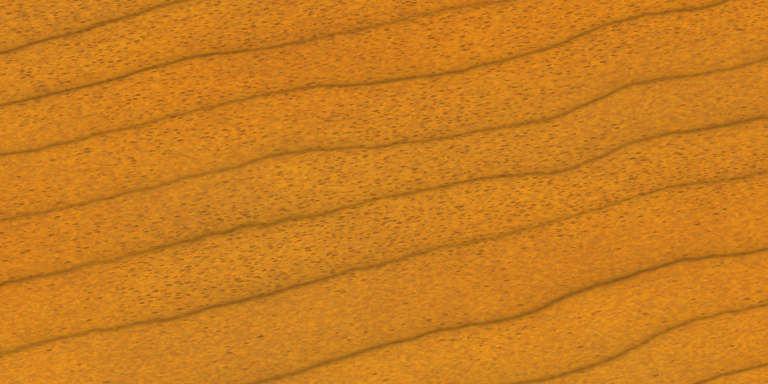
Reproduce this texture procedurally as a Shadertoy shader.

```glsl
const vec3 DARK_WOOD = vec3(0.655, 0.394, 0.156);
const vec3 LIGHT_WOOD = vec3(0.940, 0.588, 0.110);
const vec3 RING_COLOR = vec3(0.500, 0.320, 0.090);
const vec3 PORE_COLOR = vec3(0.500, 0.305, 0.100);
const vec3 RED_SHIFT = vec3(0.014, -0.012, -0.016);
const float BASE_TONE = 0.585;
const float GRAIN_ANGLE = 0.21;
const float PORE_ANGLE = 0.16;
const float RING_SPACING = 0.162;
const float RING_JITTER = 0.45;
const float RING_CORE = 0.0052;
const float RING_DARKNESS = 0.42;
const float HALO_DARKNESS = 0.30;
const float HALO_ABOVE = 0.021;
const float HALO_BELOW = 0.010;
const vec2 PORE_CELL = vec2(0.024, 0.0105);
const float PORE_DARKNESS = 0.62;
const float RIPPLE = 0.38;
const float FINE_RIPPLE = 0.34;
const float BLOTCH = 0.26;

vec2 hash2(vec2 cell) {
    uvec2 q = uvec2(ivec2(cell)) * uvec2(1664525u, 22695477u) + 1013904223u;
    q.x += q.y * 1664525u;
    q.y += q.x * 1664525u;
    q ^= q >> 16u;
    q.x += q.y * 1664525u;
    q.y += q.x * 1664525u;
    q ^= q >> 16u;
    return vec2(q & 65535u) / 65535.0;
}

float noise(vec2 p) {
    vec2 i = floor(p), f = fract(p);
    f = f * f * (3.0 - 2.0 * f);
    float low = mix(hash2(i).x, hash2(i + vec2(1, 0)).x, f.x);
    float high = mix(hash2(i + vec2(0, 1)).x, hash2(i + vec2(1, 1)).x, f.x);
    return mix(low, high, f.y);
}

vec2 rotate(vec2 p, float angle) {
    float c = cos(angle), s = sin(angle);
    return vec2(c * p.x + s * p.y, c * p.y - s * p.x);
}

// Shade of the growth lines: a continuous core with a lopsided soft halo
float growthRings(vec2 g) {
    float height = g.y;
    height += 0.110 * (noise(g * vec2(1.5, 2.2) + 7.0) - 0.5);
    height += 0.040 * (noise(g * vec2(4.5, 4.0) + 31.0) - 0.5);
    height += 0.006 * (noise(g * vec2(26.0, 12.0) + 53.0) - 0.5);
    float base = floor(height / RING_SPACING);
    float shade = 0.0;
    for (int k = -1; k <= 1; k++) {
        float id = base + float(k);
        float jitter = RING_JITTER * (hash2(vec2(id, 91.0)).x - 0.5);
        float d = height - (id + 0.5 + jitter) * RING_SPACING;
        float strength = 0.65 + 0.5 * noise(vec2(g.x * 3.0, id * 5.0 + 17.0));
        float grit = 0.75 + 0.5 * noise(g * vec2(90.0, 160.0));
        float halo = exp(-abs(d) / (d > 0.0 ? HALO_ABOVE : HALO_BELOW));
        float core = exp(-d * d / (RING_CORE * RING_CORE));
        shade += strength * (HALO_DARKNESS * halo + RING_DARKNESS * grit * core);
    }
    return shade;
}

// One short dash per grid cell, kept with the given probability
float pores(vec2 p, float density, float seed, float pixel) {
    float row = floor(p.y / PORE_CELL.y);
    p.x += PORE_CELL.x * hash2(vec2(row, seed)).x;
    vec2 cell = floor(p / PORE_CELL);
    vec2 local = p - (cell + 0.5) * PORE_CELL;
    vec2 place = hash2(cell + seed);
    vec2 kind = hash2(cell + seed + 400.0);
    vec2 size = mix(vec2(0.0035, 0.0013), vec2(0.0085, 0.0027), kind.y * kind.y);
    vec2 offset = (place - 0.5) * (PORE_CELL - 2.0 * size);
    vec2 q = (local - offset) / size;
    float d = (length(q) - 1.0) * size.y;
    float mask = 1.0 - smoothstep(-0.5 * pixel, 0.5 * pixel, d);
    return mask * step(kind.x, density) * (0.45 + 0.55 * place.x);
}

void mainImage(out vec4 fragColor, in vec2 fragCoord) {
    float pixel = 1.0 / iResolution.y;
    vec2 p = fragCoord * pixel;
    vec2 g = rotate(p, GRAIN_ANGLE);
    vec2 dash = rotate(p, PORE_ANGLE);

    // Broad bands and blotches along the grain
    float blotch = 0.6 * noise(g * vec2(2.0, 6.0) + 11.0)
                 + 0.4 * noise(g * vec2(7.0, 18.0) + 23.0);
    float tone = BASE_TONE + BLOTCH * (blotch - 0.5);

    // Fine silky ripple, gently bent
    vec2 silk = dash + vec2(0.0, 0.012 * noise(dash * vec2(18.0, 14.0)));
    tone += RIPPLE * (noise(silk * vec2(85.0, 195.0)) - 0.5);
    tone += FINE_RIPPLE * (noise(silk * vec2(170.0, 290.0) + 77.0) - 0.5);
    vec3 color = mix(DARK_WOOD, LIGHT_WOOD, tone);

    // Slow and fine drift between redder and yellower wood
    float redness = noise(g * vec2(1.3, 3.0) + 67.0) + 0.7 * noise(dash * vec2(90.0, 150.0) + 5.0);
    color += RED_SHIFT * (2.0 * redness - 1.7);

    // Pores gather in drifting zones, more of them higher up
    float zone = noise(g * vec2(1.6, 7.0) + 41.0) + 0.6 * (p.y - 0.5);
    float density = mix(0.05, 0.55, smoothstep(0.25, 0.85, zone));
    float pore = max(pores(dash, density, 3.0, pixel),
                     pores(dash + 0.37 * PORE_CELL, density, 59.0, pixel));
    color = mix(color, RING_COLOR, min(growthRings(g), 0.9));
    color = mix(color, PORE_COLOR, PORE_DARKNESS * pore);
    fragColor = vec4(color, 1.0);
}
```
